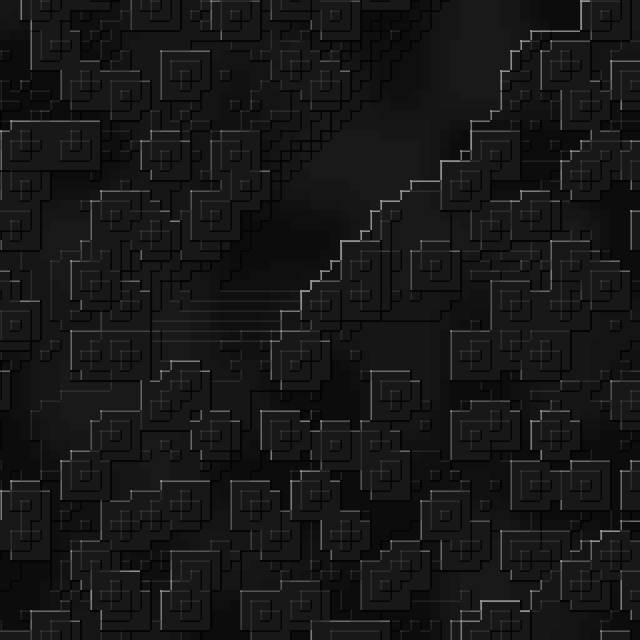
Give the GLSL for this pattern, as a Shadertoy shader.

```glsl
#define CELLS 64.0          // blocks across the canvas
#define TREE_SPACING 6.0    // blocks per tree slot
#define TREE_SHARE 0.92
#define CANOPY 3.0          // lowest canopy height
#define CLIFF 5.0           // river bank height
#define LINE_WIDTH 0.16     // relief line, in blocks
#define RELIEF_GAIN 0.078
#define LEAF_GRAY 0.095
#define GROUND_DARK 0.048
#define GROUND_LIGHT 0.098
#define BLACK_POINT 0.018

float hash(vec2 p) {
    return fract(sin(dot(p, vec2(127.1, 311.7))) * 43758.5453);
}

float valueNoise(vec2 p) {
    vec2 i = floor(p), f = fract(p);
    f = f * f * (3.0 - 2.0 * f);
    return mix(mix(hash(i), hash(i + vec2(1, 0)), f.x),
               mix(hash(i + vec2(0, 1)), hash(i + vec2(1, 1)), f.x), f.y);
}

// Signed distance across the river; the steep bank lies at zero
float bankDistance(vec2 uv) {
    float wobble = 0.07 * (valueNoise(uv * 11.0) - 0.5);
    return dot(uv - vec2(0.51, 0.56), vec2(0.74, -0.67)) + wobble;
}

float riverReach(vec2 uv) {
    return smoothstep(0.45, 0.58, uv.y);
}

// Terraced ground: river valley, lower right cliff and low hills
float terrain(vec2 cell) {
    vec2 uv = (cell + 0.5) / CELLS;
    float s = bankDistance(uv);
    float terraces = floor(clamp((-s - 0.12) * 42.0, 0.0, CLIFF));
    float valley = s > 0.0 ? CLIFF : terraces;
    float land = floor(mix(CLIFF, valley, riverReach(uv)) + 0.5);
    float ridge = dot(uv - vec2(0.87, 0.1), vec2(0.68, -0.73))
                + 0.04 * (valueNoise(uv * 14.0 + 5.0) - 0.5);
    land += 4.0 * step(0.0, ridge);
    float dry = step(0.0, max(s, -s - 0.17)) + step(uv.y, 0.48);
    if (dry > 0.0) {
        land += floor(3.0 * valueNoise(uv * 9.0 + 31.0));
        float scrub = step(0.45, valueNoise(uv * 13.0 + 70.0));
        land += scrub * step(0.78, hash(cell + 9.0));
    }
    return land;
}

// Layered crown: 5x5 with random corners, 3x3, then a single top block
float crown(vec2 d, vec2 id) {
    vec2 a = abs(d);
    float reach = max(a.x, a.y);
    if (reach > 2.0) return 0.0;
    bool corner = a.x + a.y > 3.0;
    if (corner && hash(id * 3.7 + sign(d)) > 0.45) return 0.0;
    float layer = CANOPY + floor(2.0 * hash(id + 17.0));
    if (reach < 1.5 && (a.x + a.y < 1.5 || hash(id * 5.3 + d) > 0.5)) layer += 1.0;
    if (reach < 0.5) layer += 1.0;
    return layer;
}

// x: block height, y: gray of the block
vec2 block(vec2 cell) {
    vec2 uv = (cell + 0.5) / CELLS;
    float patches = floor(5.0 * smoothstep(0.2, 0.8, valueNoise(uv * 8.0 + 50.0))) / 5.0;
    vec2 result = vec2(terrain(cell), mix(GROUND_DARK, GROUND_LIGHT, patches));
    vec2 slot = floor(cell / TREE_SPACING);
    for (int j = -1; j <= 1; j++)
    for (int i = -1; i <= 1; i++) {
        vec2 id = slot + vec2(i, j);
        vec2 jitter = vec2(hash(id + 3.1), hash(id + 8.6));
        vec2 root = floor((id + jitter) * TREE_SPACING);
        float leaves = crown(cell - root, id);
        if (leaves < 0.5 || hash(id + 41.0) > TREE_SHARE) continue;
        vec2 rootUv = (root + 0.5) / CELLS;
        float s = bankDistance(rootUv);
        if (s < 0.03 && s > -0.19 && riverReach(rootUv) > 0.3) continue;
        float top = terrain(root) + leaves;
        if (top > result.x) result = vec2(top, LEAF_GRAY);
    }
    return result;
}

void mainImage(out vec4 fragColor, in vec2 fragCoord) {
    vec2 p = fragCoord / iResolution.y * CELLS;
    vec2 cell = floor(p), f = fract(p);
    float aa = CELLS / iResolution.y;

    // Light from the upper left: compare with the left and upper blocks
    vec2 here = block(cell);
    float riseLeft = here.x - block(cell + vec2(-1, 0)).x;
    float riseUp = here.x - block(cell + vec2(0, 1)).x;
    vec2 edge = vec2(f.x, 1.0 - f.y);
    vec2 line = smoothstep(0.0, aa, edge)
              * (1.0 - smoothstep(LINE_WIDTH, LINE_WIDTH + aa, edge));
    float relief = clamp(line.x * riseLeft + line.y * riseUp, -6.0, 6.0);

    float gray = clamp(here.y + RELIEF_GAIN * relief, BLACK_POINT, 0.6);
    fragColor = vec4(vec3(gray), 1.0);
}
```
